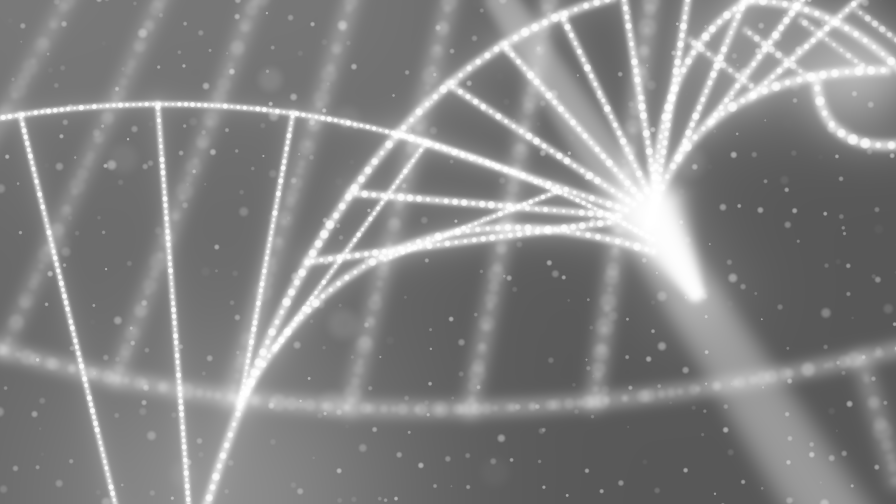
This background is drawn by a Shadertoy shader. Its source:

```glsl
// Monochrome double helix of glowing beads over a soft grey backdrop.
// Strands are quadratic curves, rungs are segments between them, and both
// are dressed with hashed beads; a blurred helix and dust lie behind.
// Lengths are in canvas heights.

float hash(vec2 p) {
    vec3 q = fract(p.xyx * vec3(0.1031, 0.1030, 0.0973));
    q += dot(q, q.yzx + 33.33);
    return fract((q.x + q.y) * q.z);
}

vec2 bezier(vec2 a, vec2 b, vec2 c, float t) {
    return mix(mix(a, b, t), mix(b, c, t), t);
}

// Distance to a segment, and length travelled along it
vec2 segment(vec2 p, vec2 a, vec2 b) {
    vec2 ab = b - a;
    float h = clamp(dot(p - a, ab) / dot(ab, ab), 0.0, 1.0);
    return vec2(length(p - a - ab * h), h * length(ab));
}

// The same pair for a quadratic curve
vec2 curve(vec2 p, vec2 a, vec2 b, vec2 c) {
    const int STEPS = 18;
    vec2 best = vec2(1e3, 0.0), from = a;
    float travelled = 0.0;
    for (int i = 1; i <= STEPS; i++) {
        vec2 to = bezier(a, b, c, float(i) / float(STEPS));
        vec2 s = segment(p, from, to);
        if (s.x < best.x) best = vec2(s.x, s.y + travelled);
        travelled += length(to - from);
        from = to;
    }
    return best;
}

// Round beads of varied size strung along a path
float beads(vec2 path, float radius, float soft, float seed) {
    float cell = path.y / (2.0 * radius);
    float size = radius * mix(0.5, 1.0, hash(vec2(floor(cell), seed)));
    float d = length(vec2((fract(cell) - 0.5) * 2.0 * radius, path.x));
    return smoothstep(0.0, soft, size - d);
}

// Sharp beads, a thread through them and a halo
float strand(vec2 path, float radius, float seed) {
    float x = path.x / radius;
    return 1.5 * beads(path, radius, radius * 0.5, seed)
         + 1.1 * exp(-x * x * 1.6) + 0.20 * exp(-x * 0.45);
}

// Out-of-focus beads on a faint blurred rod
float blurred(vec2 path, float radius, float seed) {
    float x = path.x / radius;
    return 0.12 * beads(path, radius, radius * 0.6, seed)
         + 0.12 * beads(path + vec2(0.0, 0.3), radius * 0.8, radius * 0.5, seed + 9.0)
         + 0.27 * exp(-x * x * 1.3);
}

float dust(vec2 p, float cell, float seed) {
    vec2 id = floor(p / cell);
    vec2 jitter = vec2(hash(id + seed), hash(id + seed + 17.0)) - 0.5;
    float size = cell * mix(0.035, 0.11, hash(id + seed + 41.0));
    float d = length((fract(p / cell) - 0.5 - jitter * 0.7) * cell);
    float level = max(hash(id + seed + 73.0) - 0.4, 0.0);
    return level * smoothstep(size * 1.4, size * 0.4, d);
}

float blob(vec2 p, vec2 centre, float radius) {
    vec2 q = (p - centre) / radius;
    return exp(-dot(q, q));
}

float backdrop(vec2 p) {
    return 0.345 + 0.05 * smoothstep(1.3, 0.0, p.x)
         + 0.17 * blob(p, vec2(0.45, 0.0), 0.36)
         + 0.09 * blob(p, vec2(0.7, 1.0), 0.45)
         + 0.07 * blob(p, vec2(0.0, 1.0), 0.4);
}

float backHelix(vec2 p) {
    vec2 a = vec2(-0.012, 0.31), b = vec2(0.81, 0.065), c = vec2(1.794, 0.31);
    float light = 1.4 * blurred(curve(p, a, b, c), 0.023, 3.0);
    for (int i = 0; i < 7; i++) {
        float k = float(i);
        vec2 foot = bezier(a, b, c, (k * 0.241 - 0.22) / 1.806);
        vec2 top = vec2(0.144 + 0.181 * k + 0.0018 * k * k, 1.02);
        light += mix(0.7, 1.2, k / 6.0) * blurred(segment(p, top, foot), 0.025, k + 11.0);
    }
    light += blurred(segment(p, vec2(1.71, 0.28), vec2(1.78, 0.05)), 0.028, 5.0);
    // Broad rod crossing diagonally, nearer at the bottom
    vec2 rod = segment(p, vec2(0.995, 1.0), vec2(1.66, -0.04));
    float x = rod.x / mix(0.035, 0.082, rod.y / 1.23);
    return light + 0.5 * exp(-x * x * x * x - 0.4 * x * x);
}

float frontHelix(vec2 p) {
    // Upper, rising and lower strands of the near turn
    vec2 a0 = vec2(0.0, 0.766), a1 = vec2(0.671, 0.88), a2 = vec2(1.296, 0.525);
    vec2 b0 = vec2(0.405, -0.019), b1 = vec2(0.671, 0.859), b2 = vec2(1.215, 1.005);
    vec2 c0 = vec2(0.475, 0.201), c1 = vec2(0.736, 0.676), c2 = vec2(1.296, 0.502);
    vec2 d0 = vec2(1.285, 0.549), d1 = vec2(1.366, 0.861), d2 = vec2(1.759, 0.861);
    float light = strand(curve(p, a0, a1, a2), 0.0065, 1.0)
        + strand(curve(p, b0, b1, b2), 0.011, 2.0)
        + strand(curve(p, c0, c1, c2), 0.010, 3.0)
        + strand(curve(p, d0, d1, d2), 0.012, 4.0);
    // Far turn and its coil
    light += strand(curve(p, vec2(1.296, 0.56), vec2(1.296, 0.907), vec2(1.505, 1.01)), 0.010, 5.0)
        + strand(curve(p, vec2(1.481, 1.0), vec2(1.644, 1.0), vec2(1.787, 0.861)), 0.011, 6.0)
        + strand(curve(p, vec2(1.62, 0.838), vec2(1.632, 0.699), vec2(1.787, 0.713)), 0.013, 7.0);
    light += 0.6 * blob(p, vec2(1.7, 0.85), 0.1) + 0.3 * blob(p, vec2(1.48, 0.91), 0.16);
    // Rungs hanging from the upper strand
    vec2 feet[5] = vec2[5](vec2(0.231, -0.01), vec2(0.375, -0.01),
        vec2(0.475, 0.19), vec2(0.544, 0.306), vec2(0.764, 0.486));
    for (int i = 0; i < 5; i++) {
        vec2 top = bezier(a0, a1, a2, 0.03 + 0.205 * float(i));
        light += strand(segment(p, top, feet[i]), 0.0065, float(i) + 20.0);
    }
    // Fan of rungs gathering at the core
    for (int i = 0; i < 7; i++) {
        float k = float(i);
        vec2 inner = mix(vec2(1.215, 0.56), vec2(1.30, 0.63), k / 6.0);
        light += strand(segment(p, bezier(b0, b1, b2, 0.33 + 0.115 * k), inner), 0.009, k + 30.0);
    }
    // Rungs and braces of the far turn
    for (int i = 0; i < 4; i++) {
        float k = float(i);
        vec2 top = vec2(1.366 + 0.116 * k, 1.01);
        light += strand(segment(p, top, bezier(d0, d1, d2, 0.08 + 0.17 * k)), 0.009, k + 40.0);
        vec2 brace = vec2(1.37 + 0.11 * k, 0.92 + 0.02 * k);
        light += 0.5 * strand(segment(p, brace, brace + vec2(0.12, -0.09)), 0.009, k + 50.0);
    }
    return light;
}

// White-hot junction tapering to the lower right
float core(vec2 p) {
    vec2 path = segment(p, vec2(1.295, 0.575), vec2(1.38, 0.42));
    float x = path.x / mix(0.046, 0.014, path.y / 0.177);
    return 3.5 * exp(-x * x) + 0.45 * exp(-path.x / 0.055);
}

void mainImage(out vec4 fragColor, in vec2 fragCoord) {
    vec2 p = fragCoord / iResolution.y;
    float light = backHelix(p) + frontHelix(p) + core(p);
    light += dust(p, 0.055, 2.0) + 0.8 * dust(p + 0.02, 0.09, 7.0);
    light += 0.3 * dust(p, 0.3, 5.0);
    float grey = mix(1.0, backdrop(p), exp(-light));
    fragColor = vec4(vec3(grey), 1.0);
}
```
